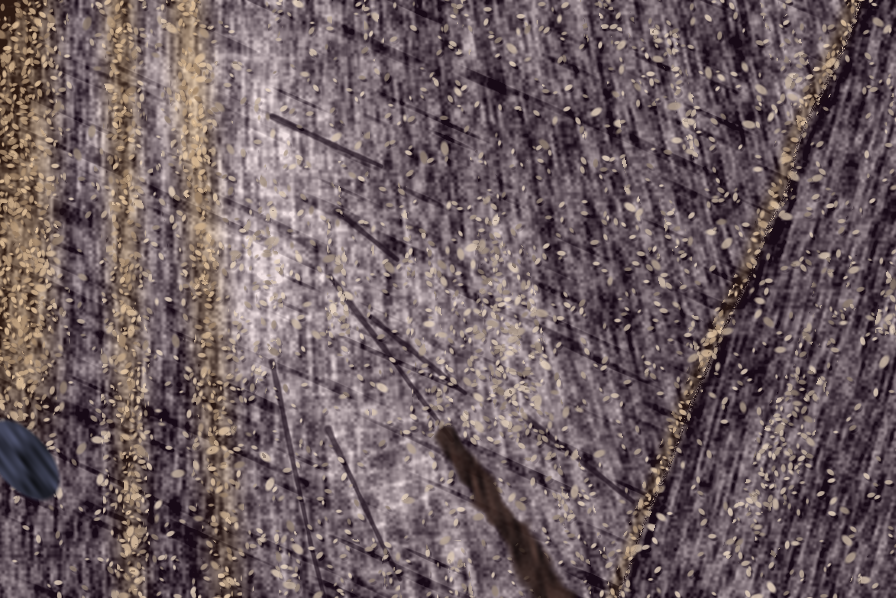
This texture is drawn by a Shadertoy shader. Its source:

```glsl
const vec3 WOOD_DARK = vec3(0.09, 0.05, 0.065);
const vec3 WOOD_PALE = vec3(0.95, 0.90, 0.87);
const vec3 DUST_DARK = vec3(0.20, 0.12, 0.08);
const vec3 DUST_PALE = vec3(0.97, 0.84, 0.68);
const vec3 GASH_BROWN = vec3(0.17, 0.11, 0.09);
const vec3 CHIP_SLATE = vec3(0.22, 0.23, 0.30);
const float WOOD_TONE = 0.34;
const float FIBRE_CONTRAST = 0.50;
const float GRAIN_CONTRAST = 0.46;
const float STREAK_CONTRAST = 0.34;
const float FLECK_SCALE = 105.0;
const float SEAM_TOP = 1.44;
const float SEAM_LEAN = 0.41;

// Cracks: start and end, with x to the right and y downwards
const int CRACK_COUNT = 8;
const vec4 CRACKS[CRACK_COUNT] = vec4[CRACK_COUNT](
    vec4(0.75, 0.73, 0.93, 1.00), vec4(0.55, 0.46, 0.76, 0.74),
    vec4(0.45, 0.60, 0.54, 1.00), vec4(0.55, 0.72, 0.67, 0.97),
    vec4(0.46, 0.20, 0.64, 0.28), vec4(0.56, 0.35, 0.66, 0.43),
    vec4(0.88, 0.70, 1.06, 0.84), vec4(0.62, 0.53, 0.78, 0.66));

float hash(vec2 p) {
    return fract(sin(dot(p, vec2(127.1, 311.7))) * 43758.5453);
}

float noise(vec2 p) {
    vec2 i = floor(p), f = fract(p);
    f = f * f * (3.0 - 2.0 * f);
    return mix(mix(hash(i), hash(i + vec2(1, 0)), f.x),
               mix(hash(i + vec2(0, 1)), hash(i + vec2(1, 1)), f.x), f.y);
}

float blob(vec2 p, vec2 centre, vec2 radius) {
    vec2 q = (p - centre) / radius;
    return exp(-dot(q, q));
}

float band(float x, float width) {
    return exp(-x * x / (width * width));
}

// Distance to a segment in x, position along it in y
vec2 segment(vec2 p, vec2 a, vec2 b) {
    vec2 ab = b - a;
    float t = clamp(dot(p - a, ab) / dot(ab, ab), 0.0, 1.0);
    return vec2(length(p - a - ab * t), t);
}

// Scattered, randomly turned crumbs: coverage in x, brightness in y
vec2 flecks(vec2 q, float density) {
    vec2 result = vec2(0.0, 0.5);
    for (int k = 0; k < 9; k++) {
        vec2 cell = floor(q) + vec2(k % 3 - 1, k / 3 - 1);
        vec2 d = q - cell - vec2(hash(cell + 3.1), hash(cell + 8.7));
        float angle = 6.2832 * hash(cell + 5.3);
        d = mat2(cos(angle), sin(angle), -sin(angle), cos(angle)) * d;
        float radius = 0.25 + 0.35 * hash(cell + 1.9);
        float cover = 1.0 - smoothstep(radius - 0.2, radius + 0.2, length(d * vec2(0.8, 1.4)));
        cover *= step(hash(cell + 12.4), density);
        if (cover > result.x) result = vec2(cover, hash(cell + 21.6));
    }
    return result;
}

void mainImage(out vec4 fragColor, in vec2 fragCoord) {
    vec2 p = fragCoord / iResolution.y;
    p.y = 1.0 - p.y;

    // Saw streaks fan out, then lean the other way beyond the seam
    float wobble = noise(p * 9.0) - 0.5;
    float seam = p.x - SEAM_TOP + SEAM_LEAN * p.y + 0.018 * wobble;
    float beyond = smoothstep(-0.003, 0.003, seam);
    float fan = p.x - 0.24 * smoothstep(0.3, 1.25, p.x) * p.y;
    float u = mix(fan, p.x + 0.27 * p.y + 3.0, beyond) + 0.006 * wobble;

    float streak = 0.6 * noise(vec2(u * 26.0, p.y * 1.6)) + 0.4 * noise(vec2(u * 62.0, p.y * 4.0));
    float fibre = noise(vec2(u * 150.0, p.y * 26.0));
    float grain = 0.6 * noise(p * 185.0) + 0.4 * noise(p.yx * 90.0 + 40.0);

    // Broad light and dark areas of the wood
    float heart = blob(p, vec2(0.48, 0.37), vec2(0.14, 0.27));
    float lower = blob(p, vec2(0.64, 0.80), vec2(0.18, 0.24));
    float tone = WOOD_TONE + 0.30 * heart + 0.15 * lower;
    tone += 0.20 * blob(p, vec2(0.30, 0.08), vec2(0.22, 0.40));
    tone += 0.08 * blob(p, vec2(0.85, 0.45), vec2(0.18, 0.40));
    tone -= 0.13 * blob(p, vec2(0.22, 0.90), vec2(0.26, 0.22));
    tone -= 0.07 * blob(p, vec2(1.05, 0.20), vec2(0.20, 0.28));
    tone -= 0.10 * blob(p, vec2(1.45, 0.85), vec2(0.28, 0.45));
    tone -= 0.15 * blob(p, vec2(0.0, 0.0), vec2(0.13, 0.12));
    tone += 0.16 * (noise(p * 13.0) - 0.5);
    tone += FIBRE_CONTRAST * (fibre - 0.5) + GRAIN_CONTRAST * (grain - 0.5);
    tone += STREAK_CONTRAST * (streak - 0.5);

    // Curved ripples and slanting scratches across the streaks
    float bow = p.y + 0.5 * (p.x - 0.5) * (p.x - 0.5) + 0.02 * noise(p * 22.0);
    float ripple = pow(0.5 + 0.5 * sin(bow * 190.0), 4.0) * noise(p * vec2(48.0, 30.0));
    tone += (0.30 * ripple - 0.04) * (0.25 + 0.75 * max(heart, lower));
    float scratch = noise(vec2((p.y - 0.45 * p.x) * 85.0, (p.x + 0.45 * p.y) * 7.0));
    tone -= 0.22 * smoothstep(0.68, 0.92, scratch) * (1.0 - beyond);

    // Seam shadow, cracks and the wide gash
    tone -= 0.28 * band(seam - 0.014, 0.014);
    float gash = 0.0;
    for (int i = 0; i < CRACK_COUNT; i++) {
        vec2 s = segment(p + 0.012 * wobble, CRACKS[i].xy, CRACKS[i].zw);
        float width = i == 0 ? 0.016 + 0.014 * s.y : 0.0045 * (1.0 - 0.5 * s.y);
        width *= 0.6 + 0.8 * noise(p * 45.0);
        float cut = 1.0 - smoothstep(width * 0.6, width * 1.3 + 0.002, s.x);
        tone *= 1.0 - (i == 0 ? 0.35 : 0.65) * cut;
        if (i == 0) gash = cut;
    }

    // Sawdust lies in warm bands on the left and along pale streaks elsewhere
    float edge = (1.0 - smoothstep(0.04, 0.13, p.x)) * (1.0 - smoothstep(0.55, 0.85, p.y));
    float bands = band(p.x - 0.20 - 0.02 * p.y, 0.028) + band(p.x - 0.31 - 0.07 * p.y, 0.032);
    float warm = clamp(edge + bands * (1.0 - 0.45 * p.y) + 0.7 * band(seam + 0.012, 0.014), 0.0, 1.0);
    float lines = smoothstep(0.54, 0.80, streak) * smoothstep(0.25, 0.6, noise(p * 6.0 + 9.0));
    float density = 0.06 + 0.38 * lines + 0.50 * warm * (0.5 + noise(p * 24.0));
    density += 0.18 * blob(p, vec2(0.80, 0.56), vec2(0.08, 0.18));
    density *= 1.0 - 0.9 * gash;
    vec2 fine = flecks(p * FLECK_SCALE, density);
    vec2 coarse = flecks(p * FLECK_SCALE * 0.62 + 31.0, density * 0.45);
    float shade = flecks((p - vec2(0.003, 0.004)) * FLECK_SCALE, density).x;
    tone -= 0.16 * shade;
    vec2 crumb = coarse.x > fine.x ? coarse : fine;
    tone = mix(tone, 0.50 + 0.48 * crumb.y, crumb.x * 0.82);

    // Colour the wood, the dust, the gash and the slate chip
    tone = clamp(tone, 0.0, 1.0);
    vec3 colour = mix(WOOD_DARK, WOOD_PALE, tone);
    colour += vec3(0.0, -0.012, 0.022) * (1.0 - warm) * (1.0 - crumb.x);
    vec3 dust = mix(DUST_DARK, DUST_PALE, tone);
    colour = mix(colour, dust, clamp(0.75 * warm + 0.35 * crumb.x, 0.0, 1.0));
    colour = mix(colour, GASH_BROWN * (0.5 + fibre), 0.8 * gash);
    vec2 c = mat2(0.8, 0.6, -0.6, 0.8) * (p - vec2(0.04, 0.77));
    float chip = 1.0 - smoothstep(0.9, 1.1, length(c / vec2(0.042, 0.075)) + 0.5 * wobble);
    colour = mix(colour, CHIP_SLATE * (0.3 + 1.1 * noise(c * vec2(120.0, 25.0))), chip);
    fragColor = vec4(clamp(colour, 0.0, 1.0), 1.0);
}
```
